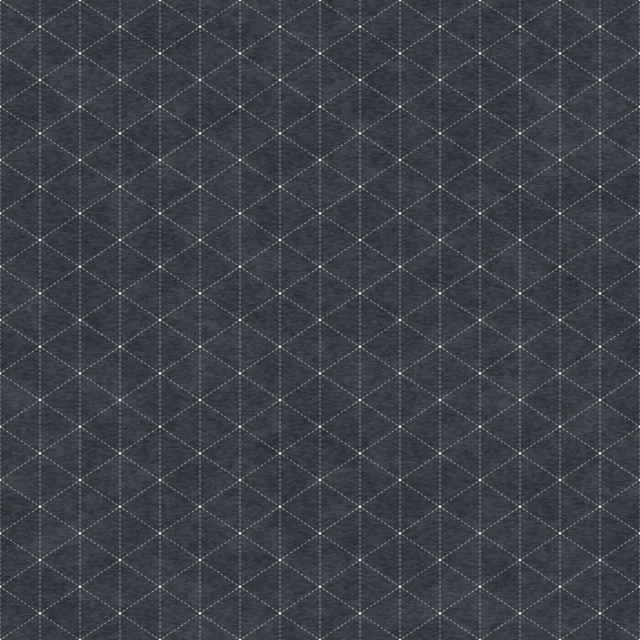
A Shadertoy shader for this pattern:

```glsl
#define GRID vec2(16.0, 12.0)        // columns and nodes per column
#define DASHES_VERTICAL 12.0
#define DASHES_DIAGONAL 11.0
#define DASH_FILL 0.6
#define STITCH_HALF_WIDTH 0.00078
#define DOT_RADIUS 0.0022
#define CLOTH_COLOR vec3(0.222, 0.242, 0.267)
#define THREAD_COLOR vec3(0.87, 0.87, 0.82)
#define THREAD_OPACITY 0.56
#define HEATHER 0.31

float hash(ivec2 cell) {
    uint n = uint(cell.x) * 1597334677u ^ uint(cell.y) * 3812015801u;
    n = (n ^ (n >> 15)) * 2246822519u;
    n = (n ^ (n >> 13)) * 3266489917u;
    return float((n ^ (n >> 16)) & 65535u) / 65535.0;
}

// Smooth cellular noise: each jittered cell has its own tone; wraps every 'count' cells
float cellTone(vec2 uv, ivec2 count, int seed) {
    vec2 p = uv * vec2(count);
    ivec2 base = ivec2(floor(p));
    float sum = 0.0, total = 0.0;
    for (int y = -1; y <= 1; y++) {
        for (int x = -1; x <= 1; x++) {
            ivec2 cell = base + ivec2(x, y);
            ivec2 id = (cell + count) % count + seed;
            vec2 center = vec2(cell) + vec2(hash(id + 1031), hash(id + 2069));
            vec2 d = p - center;
            float weight = exp(-7.0 * dot(d, d));
            sum += weight * hash(id);
            total += weight;
        }
    }
    return sum / total - 0.5;
}

// Signed offset to the nearest whole number
float toNearest(float x) {
    return x - round(x);
}

// Pixel coverage of a band around zero
float band(float d, float halfWidth, float px) {
    return clamp(0.5 + (halfWidth - d) / px, 0.0, 1.0)
         - clamp(0.5 - (halfWidth + d) / px, 0.0, 1.0);
}

// Dashed line; 'along' runs from 0 to 1 between neighbouring nodes
float stitch(float across, float along, float edgeLength, float dashes, float px) {
    float period = edgeLength / dashes;
    float d = toNearest(along * dashes) * period;
    return band(across, STITCH_HALF_WIDTH, px) * band(d, 0.5 * DASH_FILL * period, px);
}

void mainImage(out vec4 fragColor, in vec2 fragCoord) {
    vec2 uv = fragCoord / iResolution.xy;
    float px = 1.0 / iResolution.y;

    // Heathered cloth: short horizontal fibres, fine grain, two soft broad tones
    float fibre = cellTone(uv, ivec2(150, 400), 0);
    float grain = cellTone(uv, ivec2(330, 512), 5003);
    float mottle = cellTone(uv, ivec2(50, 80), 7013);
    float broad = cellTone(uv, ivec2(18, 22), 9007);
    float tone = fibre * 0.85 + grain * 0.6 + mottle * 0.35 + broad * 0.4;
    vec3 color = CLOTH_COLOR * (1.0 + HEATHER * tone);

    // Triangular lattice: odd columns are shifted by half a row
    vec2 g = uv * GRID;
    float column = round(g.x);
    float row = g.y + 0.5 * column;
    vec2 diagonal = vec2(g.y - 0.5 * g.x, g.y + 0.5 * g.x);
    float slopeScale = length(vec2(0.5, 1.0) * GRID);
    float slopeLength = length(vec2(1.0, 0.5) / GRID);

    float thread = stitch(toNearest(g.x) / GRID.x, row, 1.0 / GRID.y, DASHES_VERTICAL, px);
    for (int i = 0; i < 2; i++) {
        float across = toNearest(diagonal[i]) / slopeScale;
        thread = max(thread, stitch(across, g.x, slopeLength, DASHES_DIAGONAL, px));
    }

    // Dots on the nodes
    float nodeDistance = length(vec2(g.x - column, toNearest(row)) / GRID);
    float dotMask = clamp(0.5 + (DOT_RADIUS - nodeDistance) / px, 0.0, 1.0);

    // Thread picks up a little of the weave
    float worn = THREAD_OPACITY * (1.0 + 0.2 * fibre);
    color = mix(color, THREAD_COLOR, thread * worn);
    color = mix(color, THREAD_COLOR * 1.04, dotMask);
    fragColor = vec4(color, 1.0);
}
```
